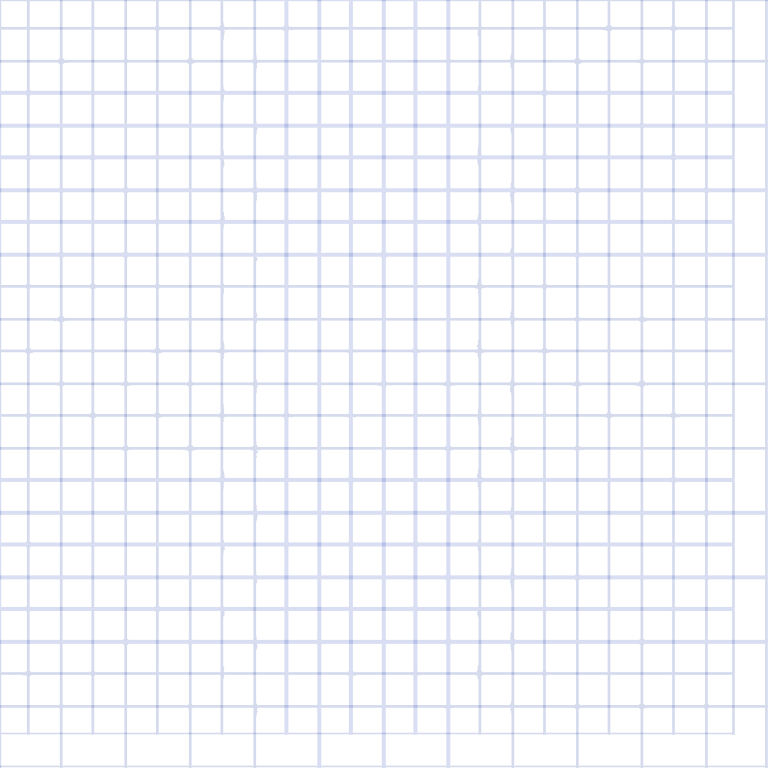
Write a WebGL 2 fragment shader that draws this pattern.

```glsl
#version 300 es
precision highp float;
// Two offset pale blue square grids overlapping on white, with slightly blotted crossings.
uniform vec2 u_resolution;
out vec4 fragColor;

// The canvas spans 768 design units; one square of a single grid is 64.52 of them.
const float CANVAS = 768.0;
const float PITCH = 64.52;

float hash(vec2 p) {
    vec3 q = fract(vec3(p.xyx) * 0.1031);
    q += dot(q, q.yzx + 33.33);
    return fract((q.x + q.y) * q.z);
}

// Antialiased coverage of a signed distance
float coverage(float distance_, float pixel) {
    return clamp(0.5 - distance_ / pixel, 0.0, 1.0);
}

// Ragged spur along the x axis of d, tapering away from a crossing
float spurDistance(vec2 d, float reach, float halfWidth, float seed) {
    float ragged = hash(vec2(floor(d.x / 1.6) + 40.0, seed));
    float taper = 1.0 - abs(d.x) / reach;
    return max(abs(d.y) - halfWidth * (0.45 + 0.65 * ragged) * sqrt(max(taper, 0.0)),
               abs(d.x) - reach);
}

// x: ink coverage of one grid, y: how heavy the nearest line is
vec2 gridLayer(vec2 p, float start, float extent, float seed, float pixel) {
    vec2 cell = clamp(floor((p - start) / PITCH + 0.5), 0.0, 11.0);
    vec2 last = step(10.5, cell);
    vec2 d = p - (start + PITCH * cell - 4.5 * last);

    // Heavy bands: the middle columns, and two groups of rows
    vec2 fromCentre = abs(cell - 5.0);
    vec2 heavy = vec2(step(fromCentre.x, 1.5), step(abs(fromCentre.y - 3.0), 1.5));
    vec2 halfWidth = mix(vec2(1.35), vec2(2.0), heavy);
    halfWidth.y -= 0.55 * last.y;
    vec2 lines = abs(d) - halfWidth;
    float shape = min(lines.x, lines.y);

    // Blotted crossings
    float random = hash(cell + seed * 17.0);
    if (last.x + last.y < 0.5) {
        float knot = length(d) - mix(2.2, 3.5, random) - 0.3 * heavy.x * heavy.y;
        shape = min(shape, knot);

        // Vertical smears beside the two columns flanking the heavy band
        if (abs(fromCentre.x - 2.0) < 0.5) {
            float side = sign(5.0 - cell.x);
            vec2 smear = vec2(d.y - 6.0 * (hash(cell + seed + 5.0) - 0.4), d.x - side * 1.0);
            shape = min(shape, spurDistance(smear, 6.0 + 6.0 * random, 2.1, random * 90.0));
        }
        // Occasional sideways smears on light rows
        if (heavy.y < 0.5 && random > 0.55) {
            vec2 smear = vec2(d.x, d.y - 0.4);
            shape = min(shape, spurDistance(smear, 5.0 + 6.0 * random, 2.0, random * 70.0));
        }
    }
    shape = max(shape, max(p.x, p.y) - extent);
    float weight = lines.x < lines.y ? heavy.x : heavy.y;
    return vec2(coverage(shape, pixel), weight);
}

vec3 inkTint(vec2 layer) {
    vec3 ink = mix(vec3(0.835, 0.86, 0.93), vec3(0.85, 0.87, 0.95), layer.y);
    return mix(vec3(1.0), ink, layer.x);
}

void main() {
    vec2 p = gl_FragCoord.xy / u_resolution * CANVAS;
    p.y = CANVAS - p.y;
    float pixel = CANVAS / min(u_resolution.x, u_resolution.y);

    // The first grid stops short of the right and bottom edges; the second reaches them
    vec2 innerGrid = gridLayer(p, 28.3, 734.8, 1.0, pixel);
    vec2 outerGrid = gridLayer(p, 61.2, 768.0, 2.0, pixel);

    // Fine rule along the top and left edges
    float border = coverage(min(p.x, p.y) - 1.2, pixel);
    innerGrid.x = max(innerGrid.x, border);

    // Overlapping inks multiply, so mixed crossings darken
    fragColor = vec4(inkTint(innerGrid) * inkTint(outerGrid), 1.0);
}
```
